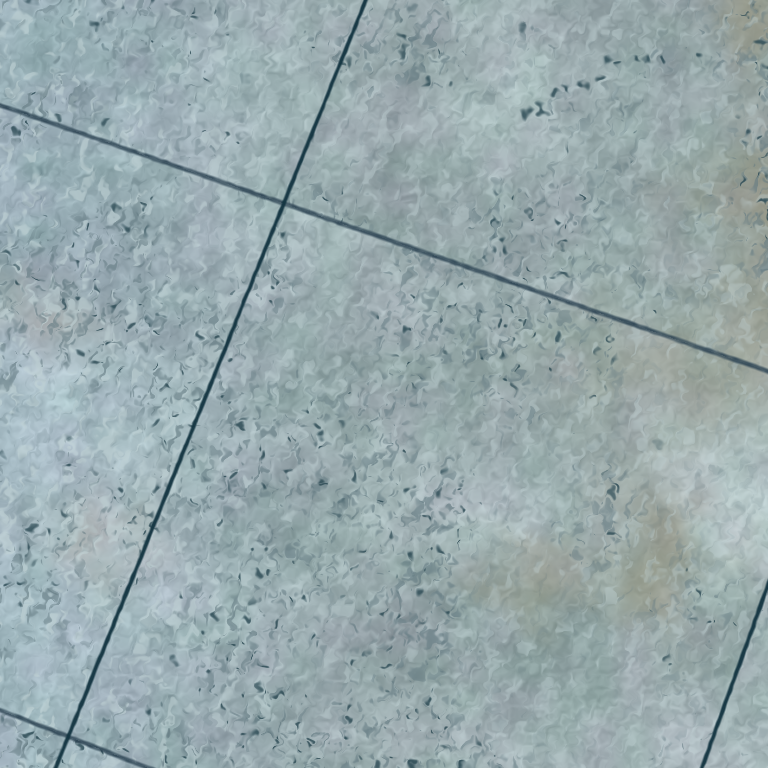
Reproduce this texture procedurally as a three.js fragment shader.

```glsl
// Weathered blue-grey stone paving: large square slabs, tilted, with thin dark joints.
// Joints come from a slightly converging tile grid; the stone is layered value noise,
// warm stains, ragged grain and scattered flecks whose density drifts over the surface.

varying vec2 vUv;

const vec3 STONE_BLUE = vec3(0.615, 0.700, 0.735);
const vec3 STONE_GREY = vec3(0.610, 0.675, 0.685);
const vec3 PALE = vec3(0.76, 0.83, 0.84);
const vec3 SLATE = vec3(0.39, 0.48, 0.51);
const vec3 PIT = vec3(0.16, 0.28, 0.32);
const vec3 OCHRE = vec3(0.58, 0.56, 0.46);
const vec3 ROSE = vec3(0.70, 0.68, 0.66);
const vec3 JOINT_DARK = vec3(0.07, 0.20, 0.25);
const vec3 JOINT_SOFT = vec3(0.18, 0.27, 0.33);

float hash(vec2 p) {
  vec3 q = fract(p.xyx * vec3(0.1031, 0.1030, 0.0973));
  q += dot(q, q.yzx + 33.33);
  return fract((q.x + q.y) * q.z);
}

float noise(vec2 p) {
  vec2 i = floor(p), f = fract(p);
  f = f * f * (3.0 - 2.0 * f);
  return mix(mix(hash(i), hash(i + vec2(1.0, 0.0)), f.x),
             mix(hash(i + vec2(0.0, 1.0)), hash(i + 1.0), f.x), f.y);
}

float fbm(vec2 p) {
  float sum = 0.0, gain = 0.5;
  for (int i = 0; i < 5; i++) {
    sum += gain * noise(p);
    p = mat2(1.6, 1.2, -1.2, 1.6) * p + 17.3;
    gain *= 0.5;
  }
  return sum;
}

// Grid coordinates: whole numbers fall on the joints, which converge slightly.
vec2 slabGrid(vec2 p) {
  return vec2((p.x - 0.0724 - 0.404 * p.y) / (0.8416 - 0.043 * p.y),
              (0.863 - 0.3464 * p.x - p.y) / (0.7875 + 0.0436 * p.x));
}

// Soft elongated chips, one candidate in each jittered cell.
float flecks(vec2 p, float scale, float seed, float amount, float stretch) {
  vec2 cell = floor(p * scale);
  float mask = 0.0;
  for (int y = -1; y <= 1; y++) {
    for (int x = -1; x <= 1; x++) {
      vec2 id = cell + vec2(float(x), float(y)) + seed;
      vec2 d = p * scale + seed - id - vec2(hash(id), hash(id + 41.7));
      float a = 2.4 * (hash(id + 73.1) - 0.4);
      d = mat2(cos(a), -sin(a), sin(a), cos(a)) * d;
      float r = mix(0.22, 0.55, pow(hash(id + 19.9), 2.0));
      float present = smoothstep(0.0, 0.2, amount - hash(id + 91.3));
      float chip = 1.0 - smoothstep(0.2 * r, r, length(d * vec2(stretch, 1.0)));
      mask = max(mask, chip * present);
    }
  }
  return mask;
}

// Ragged blotches: noise stretched along a slant and cut at a level.
float grain(vec2 p, float scale, float level) {
  vec2 d = mat2(0.9, 0.4, -0.4, 0.9) * p * scale * vec2(1.35, 0.8);
  float n = 0.68 * noise(d) + 0.32 * noise(d * 2.1 + 7.0);
  return smoothstep(level, level + 0.22, n);
}

float stain(vec2 p, vec2 centre, vec2 radius) {
  vec2 d = (p - centre) / radius;
  return exp(-dot(d, d));
}

float joint(float coord, float halfWidth) {
  float d = abs(fract(coord + 0.5) - 0.5);
  return 1.0 - smoothstep(halfWidth * 0.3, halfWidth * 1.6, d);
}

void main() {
  vec2 p = vUv, grid = slabGrid(p), slab = floor(grid);
  vec2 q = p + slab * 3.7 + 9.0;
  vec2 warp = vec2(noise(q * 120.0), noise(q * 120.0 + 31.0)) - 0.5;
  vec2 rough = q + 0.012 * warp;

  // Base tone, cooler to the left, with clouds and a chiselled relief
  float left = 1.0 - smoothstep(0.0, 0.55, p.x);
  vec3 col = mix(STONE_GREY, STONE_BLUE, left);
  col += 0.20 * (fbm(q * 6.0) - 0.48) + 0.17 * (fbm(rough * 45.0) - 0.48);
  col += vec3(0.03, -0.01, 0.02) * (noise(q * 23.0) - 0.5);
  col += 0.07 * (noise(rough * 130.0) - noise((rough + vec2(0.003, -0.004)) * 130.0));

  // Warm stains, broken up by noise
  vec2 s = p + 0.14 * (vec2(fbm(p * 13.0), fbm(p * 13.0 + 20.0)) - 0.48);
  float ochre = stain(s, vec2(1.02, 0.70), vec2(0.10, 0.13))
    + 0.75 * stain(s, vec2(0.86, 0.28), vec2(0.08, 0.10))
    + 0.6 * stain(s, vec2(0.69, 0.25), vec2(0.06, 0.05))
    + 0.8 * stain(s, vec2(1.0, 0.98), vec2(0.06, 0.07))
    + 0.5 * stain(s, vec2(0.90, 0.52), vec2(0.17, 0.09));
  float rose = stain(s, vec2(0.05, 0.59), vec2(0.08, 0.05))
    + stain(s, vec2(0.13, 0.30), vec2(0.07, 0.06));
  col = mix(col, OCHRE, 0.7 * clamp(ochre, 0.0, 1.0));
  col = mix(col, ROSE, 0.5 * clamp(rose, 0.0, 1.0));
  col += 0.09 * stain(s, vec2(0.95, 0.36), vec2(0.07, 0.10));

  // Pale scuffs, slate chips and dark pits
  float cluster = stain(p, vec2(0.36, 0.04), vec2(0.05)) + 0.6 * stain(p, vec2(0.3, 0.13), vec2(0.17, 0.07));
  float wear = smoothstep(0.36, 0.62, fbm(q * 9.0 + 50.0) + 0.12 * cluster + 0.04 * left);
  col = mix(col, PALE, (0.35 + 0.25 * left) * grain(rough, 75.0, 0.56));
  col = mix(col, SLATE, (0.15 + 0.45 * wear) * grain(rough + 5.0, 95.0, 0.58));
  col = mix(col, SLATE, 0.55 * flecks(rough, 70.0, 23.0, 0.10 + 0.45 * wear, 1.9));
  col = mix(col, PIT, 0.8 * flecks(rough, 56.0, 37.0, 0.07 + 0.28 * wear + 0.3 * cluster, 1.7));

  // Curved trail of pits in the upper right
  for (int i = 0; i < 11; i++) {
    float t = float(i) / 10.0;
    vec2 c = vec2(0.685 + 0.18 * t, 0.85 + 0.075 * sin(1.7 * t));
    c += 0.016 * (vec2(hash(vec2(t, 3.0) * 90.0), hash(vec2(t, 8.0) * 90.0)) - 0.5);
    float r = mix(0.004, 0.010, hash(vec2(t, 5.0) * 70.0));
    col = mix(col, PIT, 0.8 - 0.8 * smoothstep(0.2 * r, r, length(p + 0.012 * warp - c)));
  }

  // Joints: a soft greyish set across and a darker, crisper set down
  vec2 edge = grid + 0.0015 * warp;
  col = mix(col, JOINT_SOFT, (0.8 + 0.3 * warp.x) * joint(edge.y, 0.0040));
  col = mix(col, JOINT_DARK, 0.95 * joint(edge.x, 0.0034));
  gl_FragColor = vec4(clamp(col, 0.0, 1.0), 1.0);
}
```
